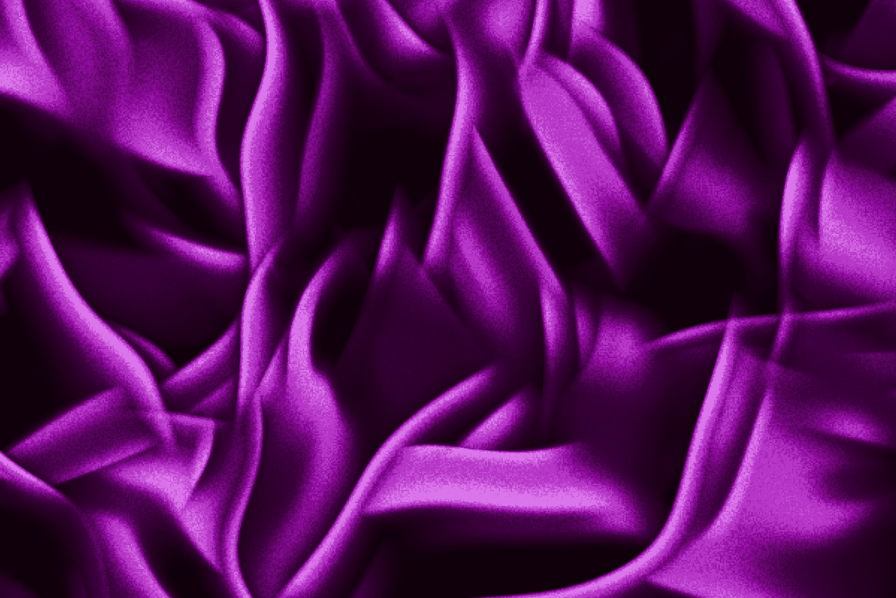
Write a WebGL 1 fragment shader that draws this texture.

```glsl
precision highp float;
// Crumpled violet satin: curved sheets of cloth are laid over one another from
// top to bottom. Each has a glossy rim, an inner crease, a shadow behind it and
// fanned pleats; the sheen is coloured by a violet ramp with a fine weave.
uniform vec2 u_resolution;

const int SHEETS = 28;

float hash(vec2 p) {
  vec3 q = fract(vec3(p.xyx) * 0.1031);
  q += dot(q, q.yzx + 33.33);
  return fract((q.x + q.y) * q.z);
}

float noise(vec2 p) {
  vec2 cell = floor(p);
  vec2 f = fract(p);
  f = f * f * f * (f * (f * 6.0 - 15.0) + 10.0);
  float low = mix(hash(cell), hash(cell + vec2(1.0, 0.0)), f.x);
  float high = mix(hash(cell + vec2(0.0, 1.0)), hash(cell + vec2(1.0)), f.x);
  return mix(low, high, f.y);
}

vec2 rotate(vec2 p, float angle) {
  float c = cos(angle);
  float s = sin(angle);
  return vec2(c * p.x - s * p.y, s * p.x + c * p.y);
}

// A smooth crest with a different width on either side.
float crest(float x, float widthBelow, float widthAbove) {
  float r = x / (x < 0.0 ? widthBelow : widthAbove);
  return exp(-r * r);
}

// Sheen of pleats running along x: crisp on one flank, broad on the other.
float pleats(vec2 p, float seed) {
  float across = p.y * (1.0 + 0.8 * p.x);
  across += 0.07 * noise(p * 4.0 + seed);
  float height = noise(vec2(p.x * 2.2, across * 9.5) + seed);
  float soft = noise(p * vec2(3.0, 6.0) + seed + 40.0);
  return crest(height - 0.5, 0.075, 0.29) * mix(0.6, 1.15, soft);
}

// Lays one sheet over the cloth; its edge is a bent line through the centre.
float laySheet(float sheen, vec2 p, vec2 centre, float id) {
  float turn = (hash(vec2(id, 1.0)) - 0.5) * 2.7;
  float bend = (hash(vec2(id, 2.0)) - 0.5) * 3.6;
  float phase = hash(vec2(id, 3.0)) * 6.28;
  float pleatTurn = (hash(vec2(id, 4.0)) - 0.5) * 2.6;
  float softness = mix(0.0012, 0.004, hash(vec2(id, 5.0)));
  float halfLength = mix(0.28, 0.52, hash(vec2(id, 6.0)));
  float drop = mix(0.2, 0.42, hash(vec2(id, 7.0)));

  // Depth below the curved edge, corrected for the slope of the curve.
  vec2 q = rotate(p - centre, turn);
  float curve = bend * q.x * q.x + 0.03 * sin(9.0 * q.x + phase);
  float slope = 2.0 * bend * q.x + 0.27 * cos(9.0 * q.x + phase);
  float depth = (curve - q.y) / sqrt(1.0 + slope * slope);

  // The sheet melts into the cloth at its ends and far below its edge.
  float extent = 1.0 - smoothstep(0.65 * halfLength, halfLength, abs(q.x));
  float reach = 1.0 - smoothstep(0.6 * drop, drop, depth);
  float cover = smoothstep(-softness, softness, depth) * extent * reach;
  float shadow = 0.85 * extent * exp(-max(-depth, 0.0) / 0.026);

  // The rim is sharp outside and flows into the sheet by a varying distance.
  float rimGloss = mix(0.35, 1.1, noise(vec2(q.x * 6.0, id * 7.3)));
  float flow = mix(0.01, 0.05, noise(vec2(q.x * 5.0 + 9.0, id * 3.7)));
  float rim = rimGloss * crest(depth - 0.009, 0.009, flow);
  rim += 0.35 * rimGloss * crest(depth - 0.011, 0.005, 0.007);

  // A second fold inside the sheet comes and goes along its length.
  float foldDepth = depth - mix(0.04, 0.13, noise(vec2(q.x * 3.0, id * 5.1)));
  float foldGloss = smoothstep(0.25, 0.75, noise(vec2(q.x * 4.0, id * 9.7)));
  float fold = foldGloss * crest(foldDepth, 0.007, 0.026);

  float body = pleats(rotate(vec2(q.x, depth), pleatTurn), id * 13.7);
  body *= mix(0.3, 1.0, smoothstep(0.012, 0.06, depth));
  body *= 1.0 - 0.75 * foldGloss * crest(foldDepth + 0.012, 0.03, 0.007);
  return mix(sheen * (1.0 - shadow), max(rim, max(body, fold)), cover);
}

vec3 satinColor(float t) {
  vec3 color = mix(vec3(0.06, 0.0, 0.045), vec3(0.09, 0.0, 0.07), smoothstep(0.0, 0.08, t));
  color = mix(color, vec3(0.15, 0.0, 0.14), clamp((t - 0.08) / 0.2, 0.0, 1.0));
  color = mix(color, vec3(0.24, 0.0, 0.25), clamp((t - 0.28) / 0.22, 0.0, 1.0));
  color = mix(color, vec3(0.39, 0.02, 0.42), clamp((t - 0.5) / 0.15, 0.0, 1.0));
  color = mix(color, vec3(0.56, 0.05, 0.62), clamp((t - 0.65) / 0.13, 0.0, 1.0));
  color = mix(color, vec3(0.71, 0.21, 0.78), clamp((t - 0.78) / 0.13, 0.0, 1.0));
  return mix(color, vec3(0.86, 0.46, 0.92), clamp((t - 0.96) / 0.18, 0.0, 1.0));
}

void main() {
  vec2 p = gl_FragCoord.xy / u_resolution.y;
  float aspect = u_resolution.x / u_resolution.y;

  // Gentle warp so that no fold is perfectly regular.
  vec2 cloth = p + 0.13 * (vec2(noise(p * 3.0), noise(p * 3.0 + 17.0)) - 0.5);

  float sheen = pleats(rotate(cloth, -0.9), 5.0);
  for (int i = 0; i < SHEETS; i++) {
    float id = float(i) + 1.0;
    float across = fract(id * 0.618);
    float down = 1.12 - 1.06 * id / float(SHEETS);
    sheen = laySheet(sheen, cloth, vec2(across * aspect, down), id);
  }

  // Lift the midtones, then add the weave, strongest where the cloth is lit.
  float tone = pow(clamp(sheen, 0.0, 1.2), 0.56);
  tone = 1.03 * tone + 0.1 * smoothstep(0.0, 0.12, tone);
  tone += (noise(p * 400.0) - 0.5) * 0.15 * tone;
  gl_FragColor = vec4(satinColor(tone), 1.0);
}
```
